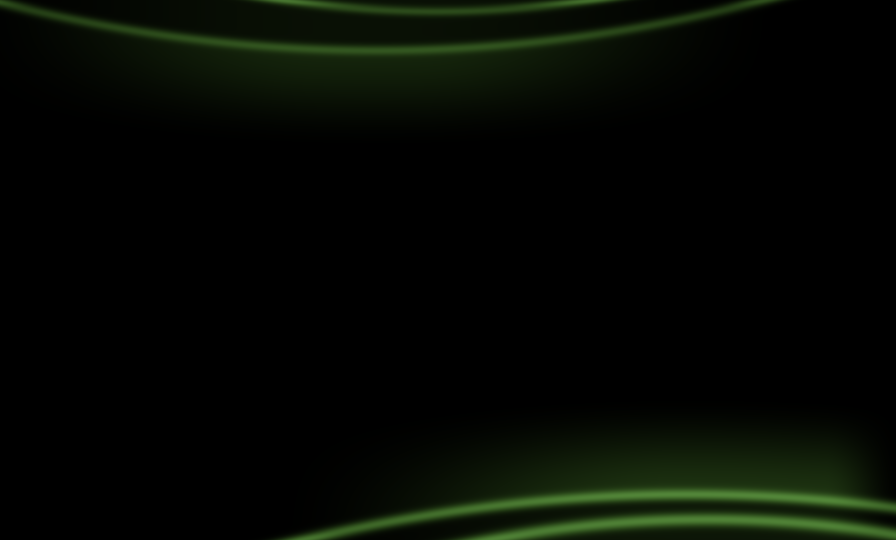
Write a WebGL 2 fragment shader that draws this background.

```glsl
#version 300 es
precision highp float;
// Soft green light arcs on black: two hang from the top edge, two rise from
// the bottom edge. Each arc is a parabola with a gaussian line, and each
// outer arc also casts a wide, windowed haze towards the middle.

uniform vec2 u_resolution;
out vec4 outColor;

const int ARC_COUNT = 4;
// Apex x, apex y, curvature, outward direction (-1 down, +1 up)
const vec4 ARC_SHAPE[ARC_COUNT] = vec4[](
    vec4(0.421, 0.9065, 0.500, -1.0),
    vec4(0.488, 0.9785, 0.705, -1.0),
    vec4(0.768, 0.0840, 0.455,  1.0),
    vec4(0.790, 0.0380, 0.640,  1.0));
// Line brightness, line width, end boost
const vec3 ARC_LIGHT[ARC_COUNT] = vec3[](
    vec3(0.23, 0.0095, 0.35),
    vec3(0.23, 0.0085, 0.75),
    vec3(0.38, 0.0110, 0.20),
    vec3(0.42, 0.0125, 0.10));

// Haze windows: left start, left full, right full, right end
const vec4 TOP_WINDOW = vec4(-0.06, 0.36, 0.46, 0.88);
const vec4 BOTTOM_WINDOW = vec4(0.30, 0.76, 0.92, 1.01);
const float TOP_HAZE = 0.145;
const float BOTTOM_HAZE = 0.200;
const float HAZE_REACH = 0.185;     // outward fade length
const float HAZE_FLATTEN = 0.65;    // haze bends less than its arc
const float INNER_HAZE = 0.42;      // share of haze left inside the arc
const float INNER_EDGE = 0.022;     // softness of the inner haze border
const float END_ZONE = 0.016;       // strip at the canvas edge with brighter ends

// Signed vertical distance from an arc, positive on its outer side
float arcOffset(vec2 uv, vec4 shape, float bend) {
    float dx = uv.x - shape.x;
    return shape.w * (uv.y - shape.y) + shape.z * bend * dx * dx;
}

// Gaussian line, corrected for the slope of the arc
float arcLine(vec2 uv, vec4 shape, vec3 light, float aspect) {
    float slope = 2.0 * shape.z * (uv.x - shape.x) / aspect;
    float d = arcOffset(uv, shape, 1.0) / sqrt(1.0 + slope * slope);
    float edge = min(uv.y, 1.0 - uv.y);
    float ends = 1.0 + light.z * (1.0 - smoothstep(0.0, END_ZONE, edge));
    return light.x * ends * exp(-d * d / (light.y * light.y));
}

// Haze that fades outwards and is dimmer within the arc
float arcHaze(vec2 uv, vec4 shape, vec4 window) {
    float reach = arcOffset(uv, shape, HAZE_FLATTEN);
    float fade = 1.0 - smoothstep(-0.01, HAZE_REACH, reach);
    float side = smoothstep(-INNER_EDGE, INNER_EDGE, arcOffset(uv, shape, 1.0));
    float across = smoothstep(window.x, window.y, uv.x)
                 * (1.0 - smoothstep(window.z, window.w, uv.x));
    return fade * across * mix(INNER_HAZE, 1.0, side);
}

// Deep green in the dark, slightly paler in the light
vec3 greenTint(float level) {
    return level * vec3(0.55 + 0.13 * level, 1.0, 0.28 + 0.28 * level);
}

void main() {
    vec2 uv = gl_FragCoord.xy / u_resolution;
    float aspect = u_resolution.x / u_resolution.y;

    float level = TOP_HAZE * arcHaze(uv, ARC_SHAPE[0], TOP_WINDOW)
                + BOTTOM_HAZE * arcHaze(uv, ARC_SHAPE[2], BOTTOM_WINDOW);
    for (int i = 0; i < ARC_COUNT; i++) {
        level += arcLine(uv, ARC_SHAPE[i], ARC_LIGHT[i], aspect);
    }
    outColor = vec4(greenTint(level), 1.0);
}
```
